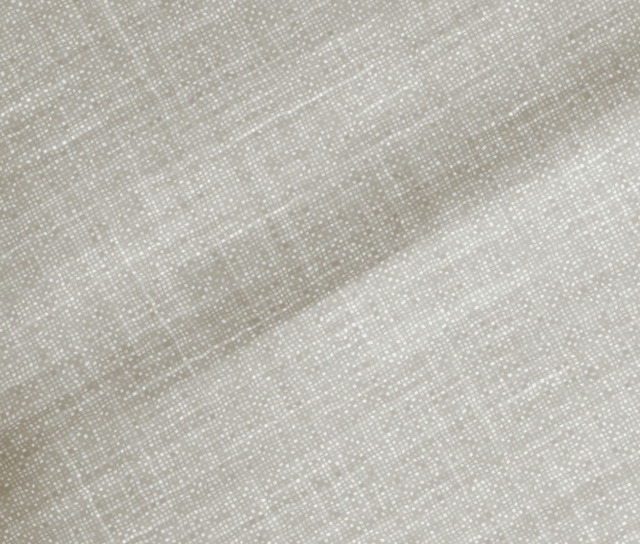
Reproduce this texture procedurally as a Shadertoy shader.

```glsl
// Draped plain-weave linen with a soft diagonal fold and uneven slubby threads.
#define THREADS vec2(112.0, 122.0) // warp and weft threads per canvas height
#define WEFT_ANGLE 0.51            // direction of the weft in radians
#define WEAVE_CONTRAST 0.46
#define WARP_BRIGHTNESS 0.50       // warp grains relative to weft grains
#define GRAIN_VARIATION 0.50
#define THREAD_VARIATION 0.30
#define SLUB_STRENGTH 0.20
#define FOLD_START 0.08            // height of the fold at the left edge
#define FOLD_SLOPE 0.63
#define SHADE_COLOR vec3(0.58, 0.55, 0.48)
#define LIGHT_COLOR vec3(0.87, 0.87, 0.85)

const float PI = 3.14159;

float hash(vec2 p) {
    vec3 q = fract(vec3(p.xyx) * 0.1031);
    q += dot(q, q.yzx + 33.33);
    return fract((q.x + q.y) * q.z);
}

float noise(vec2 p) {
    vec2 i = floor(p), f = fract(p);
    f = f * f * (3.0 - 2.0 * f);
    return mix(mix(hash(i), hash(i + vec2(1, 0)), f.x),
               mix(hash(i + vec2(0, 1)), hash(i + vec2(1, 1)), f.x), f.y);
}

// Broad light and shade of the draped cloth
float drapeTone(vec2 p) {
    float d = (p.y - FOLD_START - FOLD_SLOPE * p.x) * 0.846;
    d += 0.010 * (noise(p * 3.0) - 0.5);

    // Lit side below the fold, brighter to the right
    float below = mix(0.42, 0.70, smoothstep(0.0, 0.85, p.x));
    below += 0.10 * exp(-pow((d + 0.10) / 0.09, 2.0)) * smoothstep(0.3, 1.0, p.x);

    // Shaded side above: wide dark valley, pale ridge, grey upper corner
    float above = mix(0.29, 0.54, smoothstep(0.03, 0.24, d));
    above -= 0.13 * smoothstep(0.30, 0.58, d) * (1.0 - smoothstep(0.3, 0.8, p.x));
    above += 0.08 * exp(-pow((d - 0.25) / 0.08, 2.0));

    // The crease is sharp in the middle and soft at both ends
    float middle = exp(-pow((p.x - 0.58) / 0.22, 2.0));
    float softness = mix(0.055, 0.014, middle);
    float tone = mix(below, above, smoothstep(-softness, softness, d));
    tone -= 0.10 * middle * exp(-pow((d - 0.004) / 0.005, 2.0));
    tone += 0.06 * middle * exp(-pow((d + 0.010) / 0.006, 2.0));

    // Darker left edge and lower left corner
    tone -= 0.17 * (1.0 - smoothstep(0.0, 0.16, p.x)) * (1.0 - smoothstep(0.45, 0.85, p.y));
    tone -= 0.14 * exp(-dot(p - vec2(0.0, 0.10), p - vec2(0.0, 0.10)) / 0.012);
    return tone;
}

// Brightness of one thread along its length: long unevenness and rare slubs
float threadTone(float along, float id, float seed) {
    float uneven = noise(vec2(along * 5.0 + seed, id * 7.37 + seed)) - 0.5;
    float slub = noise(vec2(along * 4.0 + 3.0 * seed, id * 13.71));
    return THREAD_VARIATION * uneven + SLUB_STRENGTH * smoothstep(0.82, 0.95, slub);
}

// Thread brightness blended softly across neighbouring threads
float threadField(float along, float across, float seed) {
    float id = floor(across - 0.5);
    float blend = smoothstep(0.2, 0.8, fract(across - 0.5));
    return mix(threadTone(along, id, seed), threadTone(along, id + 1.0, seed), blend);
}

// Staggered over-and-under grains of the plain weave
float weaveTone(vec2 p) {
    float c = cos(WEFT_ANGLE), s = sin(WEFT_ANGLE);
    vec2 cloth = vec2(c * p.x + s * p.y, c * p.y - s * p.x) + 2.0;
    cloth += 0.010 * vec2(noise(p * 4.0), noise(p * 4.0 + 19.0));
    vec2 q = cloth * THREADS;
    q += 0.7 * (vec2(noise(q * 0.4), noise(q * 0.4 + 31.0)) - 0.5);

    // Positive where the weft lies on top, negative where the warp does
    float lift = sin(PI * q.x) * sin(PI * q.y);
    float weftGrain = max(lift, 0.0);
    float warpGrain = max(-lift, 0.0);
    float bump = weftGrain + WARP_BRIGHTNESS * warpGrain;
    float variation = GRAIN_VARIATION * (hash(floor(q)) - 0.5) * abs(lift);

    float weft = threadField(cloth.x, q.y, 5.0);
    float warp = threadField(cloth.y, q.x, 11.0);
    float threads = weft * (0.75 + 0.4 * weftGrain) + warp * (0.45 + 0.4 * warpGrain);
    return WEAVE_CONTRAST * (bump - 0.30) + variation + threads;
}

void mainImage(out vec4 fragColor, in vec2 fragCoord) {
    vec2 p = fragCoord / iResolution.y;
    float tone = drapeTone(p) + weaveTone(p);
    tone += 0.06 * (noise(p * 260.0) - 0.5);
    tone = clamp(tone, -0.3, 1.2);

    // Warm shadows, neutral lights
    vec3 color = mix(SHADE_COLOR, LIGHT_COLOR, tone);
    color += vec3(0.0, 0.006, 0.02) * max(4.0 * tone * (1.0 - tone), 0.0);
    fragColor = vec4(color, 1.0);
}
```
